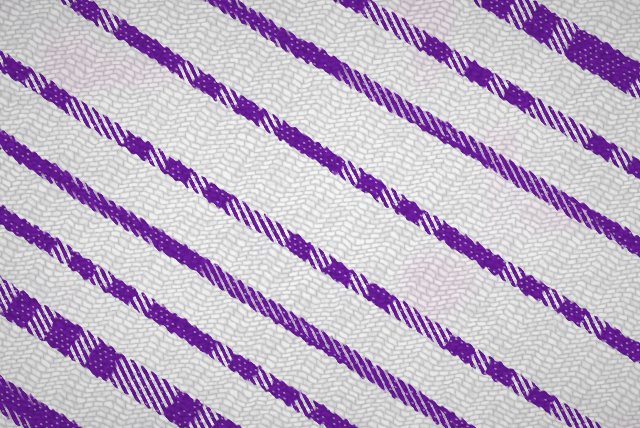
Give the GLSL for this texture, as a Shadertoy shader.

```glsl
// Off-white twill cloth with slanted purple stripes of solid and hatched blocks.
#define GROUND_LIGHT vec3(0.925, 0.925, 0.92)
#define GROUND_SHADE vec3(0.70, 0.70, 0.715)
#define PURPLE_LIGHT vec3(0.45, 0.115, 0.65)
#define PURPLE_DARK  vec3(0.32, 0.09, 0.47)
#define NARROW_HALF 0.0235   // half heights of the stripes
#define WIDE_HALF   0.0430
#define BLOCK_PERIOD 0.543   // four blocks along a stripe
#define HATCH_PITCH 0.0172
#define RIB_PITCH   0.0125
#define DASH_LENGTH 0.0230
#define VIGNETTE    0.16

const int STRIPES = 9;
const float TAU = 6.28318;

// Stripe heights at the left edge, measured downwards
const float INTERCEPT[STRIPES] = float[STRIPES](
    -0.690, -0.486, -0.303, -0.107, 0.141, 0.328, 0.502, 0.692, 0.922);

float hash(vec2 p) {
    return fract(sin(dot(p, vec2(127.1, 311.7))) * 43758.5453);
}

float noise(vec2 p) {
    vec2 i = floor(p), f = fract(p);
    f = f * f * (3.0 - 2.0 * f);
    return mix(mix(hash(i), hash(i + vec2(1, 0)), f.x),
               mix(hash(i + vec2(0, 1)), hash(i + vec2(1, 1)), f.x), f.y);
}

// Rounded thread dashes on zigzag ribs: 0 in the gaps, 1 on the crests
float twill(vec2 p) {
    float zigzag = abs(fract((p.x + 0.7 * p.y) / 0.13) - 0.5);
    float rib = (p.y - 0.12 * p.x + 0.035 * zigzag) / RIB_PITCH;
    rib += 0.5 * noise(p * 45.0);
    float row = floor(rib);
    float dash = p.x / DASH_LENGTH + 0.37 * row + 0.3 * hash(vec2(row, 3.0));
    float across = 2.0 * fract(rib) - 1.0;
    float along = 2.0 * fract(dash) - 1.0;
    float crest = (1.0 - across * across) * (1.0 - pow(abs(along), 4.0));
    return crest * (0.65 + 0.35 * hash(vec2(floor(dash), row)));
}

// Coverage of the hatched blocks; kind 0 skips one, kind 1 joins two
float hatchBlocks(float t, int kind) {
    float fromSpecial = abs(mod(t + 2.0, 4.0) - 2.0);
    float shift = kind == 0 ? 0.5 : 0.0;
    float fromCentre = abs(fract(t + shift) - 0.5);
    float block = 1.0 - smoothstep(0.18, 0.25, fromCentre);
    float special = 1.0 - smoothstep(0.48, 0.56, fromSpecial);
    return kind == 0 ? block * (1.0 - special) : max(block, special);
}

void mainImage(out vec4 fragColor, in vec2 fragCoord) {
    float pixel = 1.0 / iResolution.y;
    vec2 uv = fragCoord / iResolution.xy;
    vec2 p = fragCoord * pixel;
    p.y = 1.0 - p.y;                       // measure downwards
    vec2 bent = p + 0.004 * (vec2(noise(p * 9.0), noise(p * 9.0 + 40.0)) - 0.5);

    // Nearest stripe
    float edge = 1e3, side = 0.0;
    int kind = 0;
    for (int i = 0; i < STRIPES; i++) {
        float slope = i < 3 ? 0.59 : 0.625;
        float halfHeight = (i == 0 || i > 6) ? WIDE_HALF : NARROW_HALF;
        float offset = bent.y - INTERCEPT[i] - slope * bent.x;
        float d = abs(offset) - halfHeight;
        if (d < edge) {
            edge = d;
            side = offset / halfHeight;
            kind = i % 3;
        }
    }

    // Steep hatch threads and the block rhythm along the stripe
    float hatch = (bent.x - 0.5 * bent.y) / HATCH_PITCH;
    float thread = cos(TAU * hatch);
    float t = 4.0 * (p.x + 0.7 * p.y - 0.422) / BLOCK_PERIOD;
    t += 0.12 * (noise(p * 70.0) - 0.5);

    // Ragged stripe edge
    float ragged = edge + 0.0022 * thread + 0.007 * (noise(p * 110.0) - 0.5);
    float stripe = 1.0 - smoothstep(-pixel, pixel, ragged);

    // White floats: clean hatching, or uneven mottling for the third kind
    float floats = smoothstep(-0.25, 0.55, thread + 0.5 * (noise(p * 130.0) - 0.5));
    float mottle = smoothstep(0.42, 0.62, noise(vec2(t * 1.3, side * 1.2 + 7.0)));
    float white = kind == 2
        ? 0.75 * mottle * smoothstep(0.1, 0.8, thread + 0.7 * (noise(p * 120.0) - 0.5))
        : floats * hatchBlocks(t, kind);

    // Small pale stitches inside the solid blocks
    vec2 stitch = vec2(p.x + 0.62 * p.y, p.y - 0.62 * p.x) / vec2(0.018, 0.0125);
    stitch.x += 0.5 * floor(stitch.y);
    float dot1 = 1.0 - smoothstep(0.10, 0.30, length(fract(stitch) - 0.5));
    white = max(white, 0.5 * dot1 * step(0.4, hash(floor(stitch))));

    // Cloth colours
    float weave = twill(p);
    float grain = noise(p * 190.0) - 0.5;
    float worn = noise(p * 5.0) - 0.5;
    float lit = clamp(0.28 + 0.85 * weave + 0.30 * grain + 0.12 * worn, 0.0, 1.0);
    vec3 ground = mix(GROUND_SHADE, GROUND_LIGHT, lit);
    ground -= vec3(0.0, 0.035, 0.01) * smoothstep(0.68, 0.9, noise(p * 6.0 + 20.0));
    float sheen = clamp(0.5 + 0.6 * (weave - 0.4) + 0.7 * grain, 0.0, 1.0);
    vec3 purple = mix(PURPLE_DARK, PURPLE_LIGHT, sheen);

    vec3 color = mix(ground, purple, stripe * (1.0 - white));
    vec2 fromMiddle = 2.0 * uv - 1.0;
    color *= 1.04 - VIGNETTE * 0.5 * dot(fromMiddle, fromMiddle);
    fragColor = vec4(clamp(color, 0.0, 1.0), 1.0);
}
```
